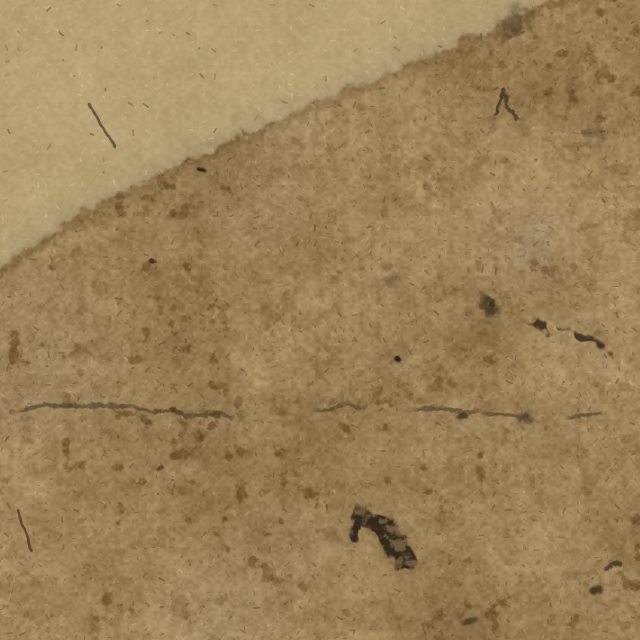
Reproduce this texture procedurally as a Shadertoy shader.

```glsl
// Worn earth meeting a paler sheet along a ragged diagonal edge.
// Layered value noise gives mottling and grain; soft ellipses give stains,
// and noise-warped distances give specks, fibres, cracks and a dark clump.
#define PALE vec3(0.715, 0.630, 0.455)
#define EARTH vec3(0.612, 0.507, 0.345)
#define GREY vec3(0.645, 0.570, 0.440)
#define UMBER vec3(0.440, 0.335, 0.185)
#define SOOT vec3(0.170, 0.135, 0.090)
#define MOTTLE 0.15
#define GRAIN 0.13
#define FLECK_DENSITY 0.38
#define EDGE_ROUGHNESS 0.016

float hash(vec2 p) {
    return fract(sin(dot(p, vec2(127.1, 311.7))) * 43758.5453);
}

float noise(vec2 p) {
    vec2 i = floor(p), f = fract(p);
    f = f * f * (3.0 - 2.0 * f);
    return mix(mix(hash(i), hash(i + vec2(1, 0)), f.x),
               mix(hash(i + vec2(0, 1)), hash(i + vec2(1, 1)), f.x), f.y);
}

float fbm(vec2 p) {
    float sum = 0.0, amp = 0.5;
    for (int i = 0; i < 5; i++) {
        sum += amp * noise(p);
        p = mat2(1.6, 1.2, -1.2, 1.6) * p + 7.3;
        amp *= 0.5;
    }
    return sum / 0.97;
}

float segment(vec2 p, vec2 a, vec2 b) {
    vec2 pa = p - a, ba = b - a;
    return length(pa - ba * clamp(dot(pa, ba) / dot(ba, ba), 0.0, 1.0));
}

float stroke(float d, float width) {
    return 1.0 - smoothstep(width * 0.4, width * 1.4, d);
}

// Short randomly turned flecks, one at most in each cell
float flecks(vec2 p, float cells, float density) {
    vec2 id = floor(p * cells), q = fract(p * cells) - 0.5;
    q -= 0.36 * (vec2(hash(id + 3.1), hash(id + 8.7)) - 0.5);
    float angle = 6.2832 * hash(id + 5.3);
    vec2 reach = vec2(cos(angle), sin(angle)) * 0.22 * hash(id + 1.9);
    float mark = stroke(segment(q, -reach, reach), 0.075);
    return mark * step(hash(id), density) * (0.3 + 0.7 * hash(id + 6.1));
}

// Soft stains: centre, radius, tone (positive pale grey, negative umber)
const vec4 STAINS[12] = vec4[12](
    vec4(0.83, 0.62, 0.055, 0.75), vec4(0.46, 0.81, 0.045, 0.65),
    vec4(0.40, 0.69, 0.060, 0.50), vec4(0.06, 0.44, 0.110, 0.45),
    vec4(0.35, 0.04, 0.080, 0.50), vec4(0.45, 0.14, 0.045, 0.45),
    vec4(0.77, 0.49, 0.055, -0.55), vec4(0.47, 0.34, 0.060, -0.28),
    vec4(0.51, 0.61, 0.080, -0.25), vec4(0.73, 0.89, 0.070, -0.32),
    vec4(0.70, 0.02, 0.080, -0.35), vec4(0.36, 0.75, 0.060, -0.35));

// Dark specks: centre, radius, strength
const vec4 SPECKS[12] = vec4[12](
    vec4(0.315, 0.735, 0.005, 0.95), vec4(0.621, 0.437, 0.006, 1.0),
    vec4(0.820, 0.348, 0.013, 0.85), vec4(0.760, 0.525, 0.018, 0.70),
    vec4(0.805, 0.964, 0.023, 0.70), vec4(0.927, 0.796, 0.014, 0.75),
    vec4(0.722, 0.353, 0.008, 0.70), vec4(0.931, 0.081, 0.008, 0.75),
    vec4(0.615, 0.565, 0.010, 0.60), vec4(0.239, 0.593, 0.005, 0.80),
    vec4(0.735, 0.030, 0.009, 0.60), vec4(0.249, 0.266, 0.006, 0.60));

void mainImage(out vec4 fragColor, in vec2 fragCoord) {
    vec2 p = fragCoord / iResolution.xy;
    vec2 wobble = vec2(fbm(p * 55.0), fbm(p * 55.0 + 31.0)) - 0.5;
    vec2 q = p + wobble * 0.022;
    float broad = fbm(p * 7.0 + 2.0) - 0.5;
    float fine = fbm(p * 38.0 + 11.0) - 0.5;

    // Earth, mottling and broad stains
    vec3 earth = EARTH + vec3(1.0, 1.0, 0.9) * MOTTLE * (broad + 0.75 * fine);
    for (int i = 0; i < 12; i++) {
        vec4 s = STAINS[i];
        vec2 d = (p - s.xy + wobble * 0.05) / s.z;
        float cover = exp(-dot(d, d)) * abs(s.w) * (0.8 + 1.2 * fine);
        earth = mix(earth, s.w > 0.0 ? GREY : UMBER, clamp(cover, 0.0, 1.0));
    }
    float blotch = smoothstep(0.60, 0.76, fbm(p * 48.0 + 19.0));
    earth = mix(earth, UMBER, blotch * (0.35 + 0.5 * smoothstep(0.0, 0.15, -broad)));

    // Pale sheet above the curved edge, with a shaded rim
    float border = 0.577 + 0.43 * p.x + 0.048 * (1.0 - exp(-9.0 * p.x));
    float side = p.y - border + EDGE_ROUGHNESS * 2.0 * wobble.y;
    vec3 pale = PALE + 0.05 * (broad + fine);
    pale = mix(pale, GREY * 0.95, 0.6 * exp(-max(side, 0.0) * 45.0));
    vec3 color = mix(earth, pale, smoothstep(-0.004, 0.005, side));
    float rim = exp(-pow((side + 0.006) / 0.009, 2.0));
    color = mix(color, UMBER, rim * (0.35 + 0.8 * fine));

    // Fine grain and scattered flecks
    float grain = noise(p * 210.0) * 0.55 + noise(p * 115.0 + 9.0) * 0.45 - 0.5;
    float onEarth = 1.0 - smoothstep(-0.01, 0.01, side);
    color += GRAIN * grain * mix(0.55, 1.0, onEarth);
    float dust = flecks(p, 46.0, FLECK_DENSITY * mix(0.4, 1.0, onEarth));
    dust += 0.8 * flecks(p + 0.37, 71.0, FLECK_DENSITY * onEarth);
    color = mix(color, UMBER * 0.8, min(dust, 1.0) * 0.5);
    color += 0.07 * flecks(p + 0.71, 58.0, FLECK_DENSITY);

    // Broken cracks and the crumbly trail at the right
    float crackLine = 0.358 + 0.010 * sin(p.x * 13.0);
    float broken = smoothstep(0.46, 0.62, noise(p * vec2(24.0, 9.0) + 4.0));
    float marks = 0.45 * broken * stroke(abs(q.y - crackLine), 0.004);
    float trail = stroke(segment(q, vec2(0.76, 0.525), vec2(1.0, 0.435)), 0.008);
    marks = max(marks, trail * 0.8 * smoothstep(0.45, 0.62, noise(p * 65.0)));

    // Fibres and twigs
    vec2 bent = p + wobble * 0.007;
    marks = max(marks, 0.60 * stroke(segment(bent, vec2(0.137, 0.837), vec2(0.180, 0.770)), 0.0022));
    marks = max(marks, 0.60 * stroke(segment(bent, vec2(0.028, 0.203), vec2(0.050, 0.138)), 0.0025));
    marks = max(marks, 0.65 * stroke(segment(q, vec2(0.788, 0.855), vec2(0.776, 0.820)), 0.004));
    marks = max(marks, 0.60 * stroke(segment(q, vec2(0.790, 0.845), vec2(0.805, 0.812)), 0.004));
    marks = max(marks, 0.65 * stroke(segment(q, vec2(0.940, 0.117), vec2(0.967, 0.118)), 0.004));
    for (int i = 0; i < 12; i++) {
        vec4 s = SPECKS[i];
        float d = length((p - s.xy + wobble * s.z * 2.5) * vec2(0.85, 1.2));
        float texture_ = s.z > 0.009 ? 0.65 + 1.6 * fine + 0.5 * grain : 1.0;
        marks = max(marks, s.w * clamp(texture_, 0.0, 1.0) * stroke(d, s.z));
    }
    color = mix(color, SOOT, marks);

    // Hooked dark clump with paler crumbs inside
    float clump = min(segment(q, vec2(0.562, 0.192), vec2(0.598, 0.180)) - 0.016,
                      segment(q, vec2(0.598, 0.176), vec2(0.636, 0.127)) - 0.018);
    clump = min(clump, segment(q, vec2(0.555, 0.185), vec2(0.552, 0.160)) - 0.007);
    float crumbs = smoothstep(0.42, 0.68, fbm(p * 75.0 + 5.0));
    vec3 clumpColor = mix(SOOT, vec3(0.43, 0.35, 0.25), crumbs);
    color = mix(color, UMBER, 0.35 * exp(-max(clump, 0.0) * 90.0));
    color = mix(color, clumpColor, 0.92 * (1.0 - smoothstep(-0.003, 0.003, clump)));

    fragColor = vec4(clamp(color, 0.0, 1.0), 1.0);
}
```
